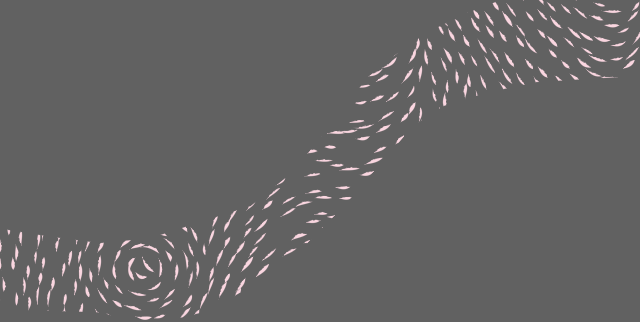
Reproduce this background procedurally as a Shadertoy shader.

```glsl
const vec3 SLATE = vec3(0.38);
const vec3 BLUSH = vec3(0.98, 0.84, 0.88);
const float CELL = 0.0495;
const float HALF_LENGTH = 0.0265;
const float HALF_WIDTH = 0.0049;
const float GRID_TILT = -0.35;
const vec2 SWIRL_CENTRE = vec2(0.446, 0.166);

// Knots of the ribbon edges, and of the flow angle in degrees, along x
const vec2 TOP[12] = vec2[12](
    vec2(0.0, 0.29), vec2(0.155, 0.265), vec2(0.31, 0.245), vec2(0.466, 0.26),
    vec2(0.62, 0.31), vec2(0.777, 0.36), vec2(0.907, 0.465), vec2(1.036, 0.625),
    vec2(1.14, 0.76), vec2(1.295, 0.885), vec2(1.45, 0.96), vec2(1.63, 1.03));
const vec2 BOTTOM[12] = vec2[12](
    vec2(0.0, 0.04), vec2(0.31, 0.03), vec2(0.466, -0.01), vec2(0.648, 0.035),
    vec2(0.777, 0.11), vec2(0.933, 0.225), vec2(1.062, 0.355), vec2(1.282, 0.61),
    vec2(1.373, 0.67), vec2(1.5, 0.71), vec2(1.66, 0.745), vec2(1.99, 0.765));
const vec2 FLOW[12] = vec2[12](
    vec2(0.0, 95.0), vec2(0.155, 82.0), vec2(0.68, 66.0), vec2(0.88, 34.0),
    vec2(1.01, -2.0), vec2(1.12, 8.0), vec2(1.27, 55.0), vec2(1.34, 118.0),
    vec2(1.6, 125.0), vec2(1.8, 140.0), vec2(1.9, 180.0), vec2(1.99, 245.0));

vec2 hash22(vec2 p) {
    vec3 q = fract(p.xyx * vec3(0.1031, 0.103, 0.0973));
    q += dot(q, q.yzx + 33.33);
    return fract((q.xx + q.yz) * q.zy);
}

float valueNoise(vec2 p) {
    vec2 cell = floor(p), f = fract(p);
    f *= f * (3.0 - 2.0 * f);
    float low = mix(hash22(cell).x, hash22(cell + vec2(1, 0)).x, f.x);
    float high = mix(hash22(cell + vec2(0, 1)).x, hash22(cell + vec2(1, 1)).x, f.x);
    return mix(low, high, f.y);
}

mat2 rotation(float angle) {
    float c = cos(angle), s = sin(angle);
    return mat2(c, s, -s, c);
}

// Piecewise linear curve through the knots
float polyline(vec2 knots[12], float x) {
    float y = knots[0].y;
    for (int i = 1; i < 12; i++) {
        vec2 span = knots[i] - knots[i - 1];
        y += span.y * clamp((x - knots[i - 1].x) / span.x, 0.0, 1.0);
    }
    return y;
}

// Stroke direction: ribbon flow blended with a swirl, as doubled angles
float flowAngle(vec2 p) {
    float fan = exp(-pow((p.x - 1.42) / 0.07, 2.0)) * (1.0 - smoothstep(0.7, 0.85, p.y));
    float along = radians(polyline(FLOW, p.x) - 40.0 * fan);
    vec2 arm = p - SWIRL_CENTRE;
    float around = atan(arm.x, -arm.y);
    float swirl = 1.0 - smoothstep(0.16, 0.25, length(arm));
    vec2 axis = mix(vec2(cos(2.0 * along), sin(2.0 * along)),
                    vec2(cos(2.0 * around), sin(2.0 * around)), swirl);
    return 0.5 * atan(axis.y, axis.x);
}

// Tapered, curved brush mark with one ragged side
float strokeDistance(vec2 p, vec2 centre, vec2 size, float bow) {
    float angle = flowAngle(centre);
    vec2 reach = size.x * vec2(cos(angle), sin(angle));
    // Angles repeat every half turn, so the wrapped difference comes from tan
    float turn = atan(tan(flowAngle(centre + reach) - flowAngle(centre - reach)));
    vec2 q = (p - centre) * rotation(angle);
    float u = q.x / size.x;
    q.y -= (0.25 * clamp(turn, -1.2, 1.2) + bow) * size.x * u * u;
    float ragged = 0.003 * (valueNoise(p * 190.0) - 0.5) * step(0.0, q.y);
    return abs(q.y) - size.y * (1.0 - u * u) * (1.0 + 0.35 * u) + ragged;
}

// Nearest mark of a tilted, jittered grid, thinned along the slope
float strokeField(vec2 p) {
    mat2 tilt = rotation(GRID_TILT);
    vec2 home = floor(p * tilt / CELL);
    float nearest = 1.0;
    for (int j = -1; j <= 1; j++)
    for (int i = -1; i <= 1; i++) {
        vec2 id = home + vec2(i, j);
        vec2 jitter = hash22(id + 71.0) - 0.5;
        vec2 centre = tilt * ((id + 0.5 + 0.5 * jitter) * CELL);
        vec2 size = vec2(HALF_LENGTH, HALF_WIDTH) * mix(vec2(0.65), vec2(1.1), hash22(id + 19.0));
        vec2 trait = hash22(id + 137.0);
        float slope = smoothstep(0.72, 0.85, centre.x) * (1.0 - smoothstep(1.2, 1.32, centre.x));
        bool kept = trait.x > 0.25 * slope;
        if (kept && distance(p, centre) < size.x * 1.2)
            nearest = min(nearest, strokeDistance(p, centre, size, 0.24 * (trait.y - 0.5)));
    }
    return nearest;
}

void mainImage(out vec4 fragColor, in vec2 fragCoord) {
    vec2 p = fragCoord / iResolution.y;
    p.x *= 1.9845 * iResolution.y / iResolution.x;
    float pixel = 1.0 / iResolution.y;

    // Marks trimmed to the ribbon
    float outside = max(p.y - polyline(TOP, p.x), polyline(BOTTOM, p.x) - p.y);
    float d = max(strokeField(p), outside);
    float ink = 1.0 - smoothstep(-0.75 * pixel, 0.75 * pixel, d);
    fragColor = vec4(mix(SLATE, BLUSH, ink), 1.0);
}
```
